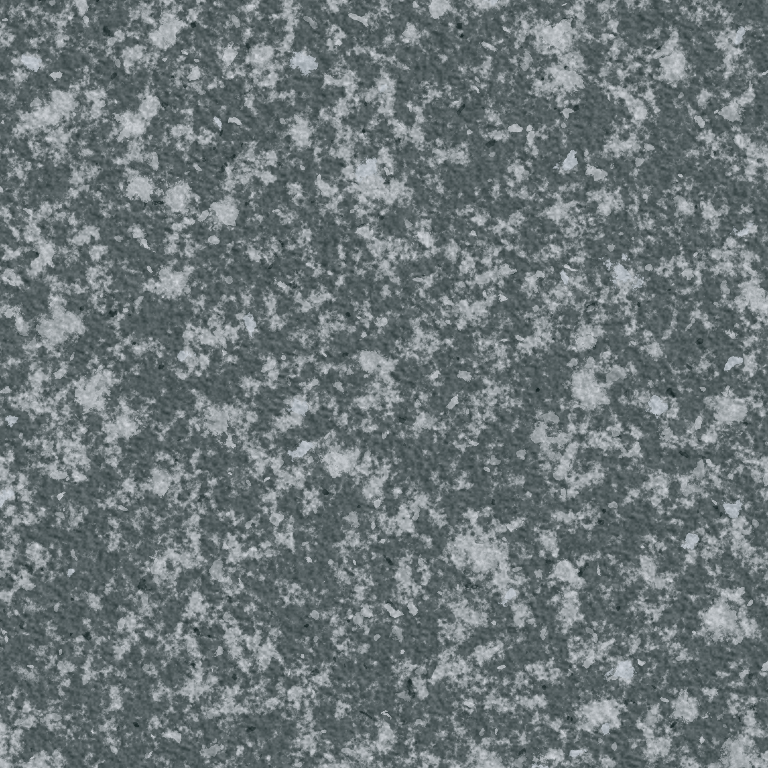
This texture is drawn by a WebGL 1 fragment shader. Its source:

```glsl
precision highp float;
uniform vec2 u_resolution;

vec3 hash(vec2 p) {
  vec3 q = fract(p.xyx * vec3(0.1031, 0.1030, 0.0973));
  q += dot(q, q.yxz + 33.33);
  return fract((q.xxy + q.yzz) * q.zyx);
}

float noise(vec2 p) {
  vec2 i = floor(p), f = fract(p);
  f = f * f * (3.0 - 2.0 * f);
  return mix(mix(hash(i).x, hash(i + vec2(1, 0)).x, f.x),
             mix(hash(i + vec2(0, 1)).x, hash(i + vec2(1, 1)).x, f.x), f.y);
}

float fbm(vec2 p) {
  float sum = 0.0, total = 0.0, amp = 1.0;
  for (int i = 0; i < 4; i++) {
    sum += amp * noise(p);
    total += amp;
    amp *= 0.75;
    p = mat2(1.6, 1.2, -1.2, 1.6) * p + 17.3;
  }
  return sum / total;
}

// Scattered ragged chips: x = coverage, y = random shade, z = halo around the chip
vec3 chips(vec2 p, float cells, float density, float ragged) {
  p *= cells;
  vec2 cell = floor(p);
  vec3 result = vec3(0.0);
  for (int y = -1; y <= 1; y++) {
    for (int x = -1; x <= 1; x++) {
      vec2 id = cell + vec2(x, y);
      vec3 place = hash(id + cells * 7.0);
      vec3 form = hash(id + cells * 13.0 + 91.0);
      float angle = form.x * 6.283;
      vec2 d = p - id - place.xy;
      d = vec2(d.x * cos(angle) + d.y * sin(angle),
               d.y * cos(angle) - d.x * sin(angle));
      d.y *= 1.0 + 0.6 * form.z;
      float radius = mix(0.12, 0.31, form.y * form.y);
      float reach = length(d) / radius;
      float present = step(place.z, density);
      float cover = present * (1.0 - smoothstep(0.7, 1.15, reach + ragged));
      if (cover > result.x) result.xy = vec2(cover, form.z);
      result.z = max(result.z, present * (1.0 - smoothstep(0.7, 2.2, reach)));
    }
  }
  return result;
}

void main() {
  vec2 p = gl_FragCoord.xy / min(u_resolution.x, u_resolution.y);
  float rough = fbm(p * 90.0 + 40.0) - 0.5;
  vec2 warped = p + 0.016 * (vec2(noise(p * 60.0), noise(p * 60.0 + 31.0)) - 0.5);

  // Pale mineral chips, large and small
  vec3 large = chips(warped, 14.0, 0.42, rough * 2.6);
  vec3 small = chips(warped, 36.0, 0.38, rough * 3.0);

  // Fine rough stone relief lit from above
  vec2 bump = mat2(0.97, 0.24, -0.24, 0.97) * p * vec2(170, 220);
  float relief = noise(bump) - noise(bump + vec2(0.5, 0.8));
  float grit = noise(p * 390.0) - 0.5;
  float tone = 0.373 + 0.10 * relief + 0.10 * grit + 0.12 * rough;

  // Broken pale mottling, denser around the chips
  float cloud = fbm(p * 40.0) + 0.75 * rough + 0.05 * (noise(p * 11.0 + 5.0) - 0.5);
  cloud += 0.10 * large.z + 0.05 * small.z;
  float mottle = smoothstep(0.47, 0.77, cloud);
  tone = mix(tone, 0.68 + 0.12 * relief + 0.16 * grit, mottle);

  // Chips over the mottling
  float pale = max(large.x * mix(0.75, 1.0, large.y), small.x * mix(0.55, 0.95, small.y));
  tone = mix(tone, 0.76 + 0.25 * rough + 0.08 * relief + 0.10 * grit, pale);

  // Small dark pits
  float pit = chips(warped + 3.7, 52.0, 0.08, rough * 2.0).x;
  tone -= 0.12 * pit;

  // Green grey stone to cool white
  vec3 color = mix(vec3(0.28, 0.325, 0.33), vec3(0.73, 0.75, 0.765), (tone - 0.325) / 0.425);
  color += vec3(-0.01, 0.0, 0.012) * large.x * step(0.75, large.y);
  gl_FragColor = vec4(clamp(color, 0.0, 1.0), 1.0);
}
```
